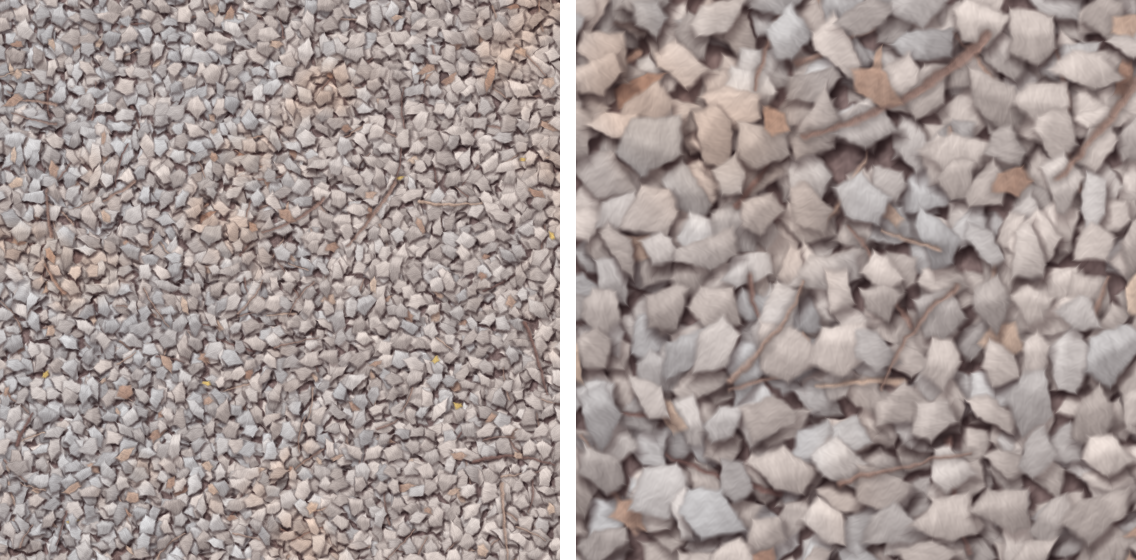
Left: the whole. Right: its middle third, enlarged.
Write a WebGL 2 fragment shader that draws this texture.

```glsl
#version 300 es
precision highp float;
// Crushed grey gravel strewn with twigs, straw and dry leaf flakes.
// Angular chips are painted back to front on jittered grids; each one
// darkens what lies below it before covering it, leaving narrow gaps.

uniform vec2 u_resolution;
out vec4 fragColor;

const float TAU = 6.2831853;
const vec2 LIGHT = vec2(-0.38, 0.92);

vec4 hash4(vec2 cell, float seed) {
  vec4 p = cell.xyxy + seed * vec4(17.3, 31.7, 5.1, 11.9);
  p = fract(p * vec4(0.1031, 0.1030, 0.0973, 0.1099));
  p += dot(p, p.wzxy + 33.33);
  return fract((p.xxyz + p.yzzw) * p.zywx);
}

vec2 direction(float angle) { return vec2(cos(angle), sin(angle)); }

vec2 rotate(vec2 p, float angle) {
  vec2 d = direction(angle);
  return vec2(dot(p, d), dot(p, vec2(-d.y, d.x)));
}

// Layered warped sines, roughly -1 to 1
float grain(vec2 p) {
  float sum = 0.0, gain = 0.5;
  for (int i = 0; i < 4; i++) {
    p = rotate(p, 1.1) * 1.7 + 2.3;
    sum += gain * sin(p.x + 1.6 * sin(p.y)) * sin(p.y * 0.8 + 1.3);
    gain *= 0.75;
  }
  return sum;
}

// Convex chip cut by five uneven half planes
float chipDistance(vec2 p, float turn, float seed, float radius, float stretch) {
  p = rotate(p, turn) * vec2(1.0 / stretch, stretch);
  float d = -1.0;
  for (int i = 0; i < 5; i++) {
    float k = float(i);
    vec2 r = fract(seed * vec2(17.0, 29.0) * (k + 1.3));
    d = max(d, dot(p, direction((k + 0.6 * r.x) * TAU / 5.0)) - radius * mix(0.65, 1.15, r.y));
  }
  return d;
}

float cover(float d, float edge) { return 1.0 - smoothstep(-edge, edge, d); }

// Surface of one stone: tint, two soft facets, rim and mineral mottling
vec3 stoneColor(vec2 p, vec2 uv, float d, vec4 a, vec4 b) {
  vec2 facet = direction(TAU * b.z);
  float side = smoothstep(-0.12, 0.12, dot(p, facet) + 0.4 * (b.w - 0.5)) * 2.0 - 1.0;
  float tone = 0.715 + 0.19 * (b.y - 0.5) + 0.15 * dot(p, LIGHT);
  tone += 0.06 * side * dot(facet, LIGHT);
  vec2 streak = rotate(uv, TAU * b.z) * vec2(90.0, 190.0);
  tone += 0.06 * grain(streak + 9.0 * a.xy);
  tone *= 1.0 - 0.13 * smoothstep(-0.13, 0.03, d);
  float warmth = fract(a.x * 13.7 + b.y * 5.1) + 0.7 * (uv.x - 0.5) + 0.2 * grain(uv * 3.0);
  vec3 tint = mix(vec3(0.965, 0.965, 0.97), vec3(1.025, 0.965, 0.93), smoothstep(-0.1, 0.75, warmth));
  return tint * tone;
}

vec3 stoneLayer(vec3 col, vec2 uv, float scale, float seed, float blur) {
  vec2 g = uv * scale + seed * vec2(3.7, 5.3);
  for (int y = 1; y >= -1; y--)
  for (int x = -1; x <= 1; x++) {
    vec2 cell = floor(g) + vec2(x, y);
    vec4 a = hash4(cell, seed), b = hash4(cell, seed + 7.0);
    vec2 p = g - cell - 0.5 - 0.75 * (a.xy - 0.5);
    float radius = mix(0.33, 0.5, a.z), stretch = mix(1.0, 1.38, a.w);
    float turn = TAU * b.x;
    float d = chipDistance(p, turn, b.w, radius, stretch);
    float shade = chipDistance(p + 0.13 * LIGHT, turn, b.w, radius, stretch);
    col *= 1.0 - mix(0.3, 0.7, b.z) * vec3(0.96, 1.0, 1.0) * cover(shade - 0.04, 0.13);
    col = mix(col, stoneColor(p, uv, d, a, b), cover(d, blur * scale));
  }
  return col;
}

// Bent tapering stems, denser where the litter gathers
vec3 twigLayer(vec3 col, vec2 uv, float scale, float seed, float width, float share, float blur) {
  vec2 g = uv * scale + seed;
  for (int y = -1; y <= 1; y++)
  for (int x = -1; x <= 1; x++) {
    vec2 cell = floor(g) + vec2(x, y);
    vec4 a = hash4(cell, seed), b = hash4(cell, seed + 3.0);
    float litter = 1.2 * grain((cell - seed) / scale * 4.0);
    if (a.z > share * (1.0 + litter)) continue;
    vec2 p = rotate(g - cell - 0.5 - 0.5 * (a.xy - 0.5), TAU * b.x);
    p.y += 0.7 * (b.y - 0.5) * p.x * p.x + 0.004 * sin(p.x * 23.0);
    float reach = mix(0.2, 0.55, b.z);
    float d = length(vec2(max(abs(p.x) - reach, 0.0), p.y)) - width * scale * (1.0 - 0.4 * p.x / reach);
    vec3 bark = mix(vec3(0.38, 0.28, 0.26), vec3(0.76, 0.65, 0.57), b.w);
    bark *= 1.0 + 0.2 * clamp(p.y / (width * scale), -1.0, 1.0) + 0.12 * grain(uv * 180.0);
    col *= 1.0 - 0.35 * cover(d - 0.002 * scale, 0.004 * scale);
    col = mix(col, bark, 0.85 * cover(d, blur * scale));
  }
  return col;
}

// Small dry flakes, very few of them yellow
vec3 flakeLayer(vec3 col, vec2 uv, float scale, float seed, float share, float blur) {
  vec2 g = uv * scale + seed;
  for (int y = -1; y <= 1; y++)
  for (int x = -1; x <= 1; x++) {
    vec2 cell = floor(g) + vec2(x, y);
    vec4 a = hash4(cell, seed), b = hash4(cell, seed + 5.0);
    if (a.z > share) continue;
    vec2 p = g - cell - 0.5 - 0.6 * (a.xy - 0.5);
    float yellow = step(0.94, b.w);
    float d = chipDistance(p, TAU * b.x, b.y, mix(0.1, 0.23, b.z * (1.0 - 0.8 * yellow)), mix(1.1, 1.6, a.w));
    vec3 leaf = mix(vec3(0.6, 0.47, 0.4), vec3(0.84, 0.74, 0.66), fract(b.w * 7.0));
    leaf = mix(leaf, vec3(0.87, 0.74, 0.42), yellow);
    leaf *= 1.0 + 0.5 * dot(p, LIGHT) + 0.12 * grain(uv * 140.0);
    col *= 1.0 - 0.3 * cover(d - 0.03, 0.07);
    col = mix(col, leaf, 0.9 * cover(d, blur * scale));
  }
  return col;
}

void main() {
  vec2 uv = gl_FragCoord.xy / u_resolution.y;
  float blur = 0.0013 + 0.7 / u_resolution.y;
  // Ragged outlines
  uv += 0.0016 * vec2(grain(uv * 70.0), grain(uv.yx * 70.0 + 5.0));
  vec3 col = vec3(0.42, 0.36, 0.35) * (1.0 + 0.25 * grain(uv * 90.0));

  for (float i = 0.0; i < 3.0; i++) col = stoneLayer(col, uv, 31.0 + i, 1.0 + i, blur);
  col = twigLayer(col, uv, 15.0, 14.0, 0.0014, 0.45, blur);
  col = flakeLayer(col, uv, 20.0, 16.0, 0.25, blur);
  col = stoneLayer(col, uv, 31.0, 5.0, blur);
  col = twigLayer(col, uv, 12.0, 17.0, 0.0011, 0.2, blur);
  col = twigLayer(col, uv, 7.0, 18.0, 0.0024, 0.2, blur);
  col = flakeLayer(col, uv, 19.0, 19.0, 0.12, blur);

  // Broad stain of dust and a lifted floor in the gaps
  float dust = smoothstep(0.2, 0.9, grain(uv * 4.0 + 3.0));
  col *= mix(vec3(1.0), vec3(1.02, 0.96, 0.91), dust);
  col = mix(vec3(0.17, 0.135, 0.14), vec3(1.0), clamp(col, 0.0, 1.0) * 1.06 - 0.07);
  fragColor = vec4(clamp(col, 0.0, 1.0), 1.0);
}
```
